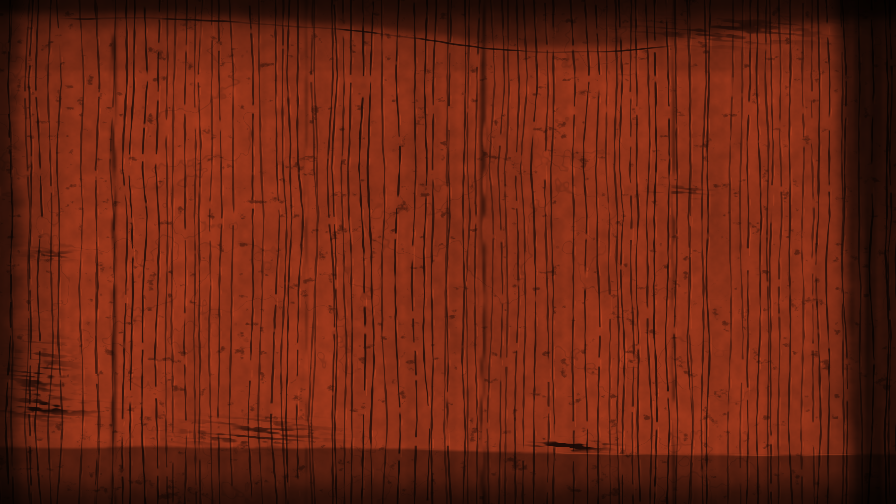
Reproduce this texture procedurally as a WebGL 1 fragment shader.

```glsl
precision highp float;
uniform vec2 u_resolution;

float hash(vec2 p) {
  p = fract(p * vec2(0.1031, 0.1137));
  p += dot(p, p.yx + 33.33);
  return fract((p.x + p.y) * p.x * 7.31);
}

float noise(vec2 p) {
  vec2 i = floor(p), f = fract(p);
  f = f * f * (3.0 - 2.0 * f);
  return mix(mix(hash(i), hash(i + vec2(1.0, 0.0)), f.x),
             mix(hash(i + vec2(0.0, 1.0)), hash(i + 1.0), f.x), f.y);
}

float fbm(vec2 p) {
  float sum = 0.0, amp = 0.53;
  for (int i = 0; i < 4; i++) {
    sum += amp * noise(p);
    p = p * 2.07 + 17.3;
    amp *= 0.5;
  }
  return sum;
}

// Straight segments between random values, for angular bends
float zigzag(float id, float y) {
  float i = floor(y);
  return mix(hash(vec2(id, i)), hash(vec2(id, i + 1.0)), y - i) - 0.5;
}

// Soft-edged line of half width w at signed distance d
float stroke(float d, float w, float px) {
  return 1.0 - smoothstep(max(w - px * 0.5, 0.0), w + px * 0.5, abs(d));
}

float bump(float x, float center, float width) {
  float d = (x - center) / width;
  return exp(-d * d);
}

// Cluster of ragged horizontal scratches inside an ellipse
float scratches(vec2 p, vec2 center, vec2 size) {
  vec2 d = (p - center) / size;
  float grain = noise(vec2(p.x * 18.0, (p.y + p.x * 0.08) * 260.0));
  float chips = noise(p * vec2(80.0, 170.0));
  return exp(-dot(d, d)) * smoothstep(0.5, 0.75, grain * 0.7 + chips * 0.4);
}

// Hand-drawn vertical strokes: x is dark ink, y is the light rim beside it
vec2 verticalStrokes(vec2 p, float px) {
  float spacing = 0.0178;
  float cell = floor(p.x / spacing);
  vec2 ink = vec2(0.0);
  for (int i = -2; i <= 2; i++) {
    float id = cell + float(i);
    float group = floor(id / 6.0);
    float bend = zigzag(id, p.y * 7.0) * 0.007 + zigzag(group + 200.0, p.y * 6.0) * 0.011;
    bend += (noise(vec2(id * 1.7, p.y * 60.0)) - 0.5) * 0.0013;
    bend += 0.007 * (hash(vec2(group, 9.0)) - 0.3) * max(0.0, 1.0 - abs(p.y - 0.57) * 11.0);
    float d = p.x - (id + 0.5 + (hash(vec2(id, 3.0)) - 0.5) * 0.9) * spacing - bend;
    float gap = smoothstep(0.12, 0.2, noise(vec2(id * 7.3, p.y * 32.0)));
    float strength = step(0.08, hash(vec2(id, 21.0))) * mix(0.55, 1.0, hash(vec2(id, 41.0)));
    float width = 0.0006 + 0.0018 * noise(vec2(id * 3.1, p.y * 45.0));
    ink.x = max(ink.x, stroke(d, width, px) * gap * strength);
    float fleck = smoothstep(0.6, 0.75, noise(vec2(id * 5.7, p.y * 50.0)));
    ink.y = max(ink.y, stroke(d - 0.0038, 0.001, px) * fleck * strength);
  }
  return ink;
}

void main() {
  vec2 uv = gl_FragCoord.xy / u_resolution;
  vec2 p = vec2(uv.x * u_resolution.x / u_resolution.y, uv.y);
  float px = 1.0 / u_resolution.y;

  // Stained red ground
  float stain = fbm(p * vec2(5.0, 4.0));
  float fine = fbm(p * 45.0 + 5.0);
  float fiber = noise(vec2(p.x * 90.0, p.y * 2.5));
  float light = 0.85 + 0.15 * stain + 0.2 * (fine - 0.5) + 0.08 * (fiber - 0.5);
  light *= 1.0 - 0.1 * bump(uv.x, 0.53, 0.12) * bump(uv.y, 0.52, 0.25);
  light *= 1.0 - 0.06 * smoothstep(0.855, 0.865, uv.y);
  vec3 color = vec3(0.607, 0.212, 0.104) * light;

  // Faint creases and small worn specks
  float crease = abs(fbm(p * 11.0 + 31.0) - 0.5);
  color *= 1.0 - 0.12 * (1.0 - smoothstep(0.0, 0.014, crease)) * smoothstep(0.42, 0.6, stain);
  color *= 1.0 - 0.35 * smoothstep(0.68, 0.85, fbm(p * vec2(50.0, 70.0) + 70.0));

  // Broad shadowed grain, broken into rough patches
  float grain = bump(uv.x, 0.127, 0.0035) + bump(uv.x, 0.539, 0.004)
              + 0.7 * bump(uv.x, 0.752, 0.0025) + 0.5 * bump(uv.x, 0.342, 0.0025);
  color *= 1.0 - 0.5 * grain * smoothstep(0.2, 0.8, noise(p * vec2(130.0, 22.0)));

  vec2 ink = verticalStrokes(p, px);
  color += vec3(0.11, 0.045, 0.02) * ink.y;
  color = mix(color, vec3(0.115, 0.045, 0.027), ink.x * 0.88);

  // Scratch clusters
  float marks = 0.7 * scratches(p, vec2(0.08, 0.25), vec2(0.05, 0.07));
  marks += 0.7 * scratches(p, vec2(0.1, 0.19), vec2(0.1, 0.014));
  marks += 0.7 * scratches(p, vec2(0.5, 0.14), vec2(0.12, 0.025));
  marks += 1.6 * scratches(p, vec2(1.135, 0.116), vec2(0.06, 0.01));
  marks += 0.5 * scratches(p, vec2(1.35, 0.62), vec2(0.05, 0.012));
  marks += 0.6 * scratches(p, vec2(1.45, 0.94), vec2(0.16, 0.025));
  marks += 0.5 * scratches(p, vec2(0.1, 0.495), vec2(0.05, 0.01));
  color = mix(color, vec3(0.07, 0.025, 0.015), min(marks, 0.9));

  // Burnt frame with ragged borders
  float rough = (fbm(vec2(p.x * 7.0, p.y * 25.0)) - 0.5) * 0.018;
  float topEdge = 0.968 - 0.068 * bump(uv.x, 0.63, 0.24) + rough * 0.6;
  float bottomEdge = 0.112 - 0.014 * smoothstep(0.3, 0.8, uv.x) + rough * 0.4;
  float rightEdge = 0.955 - 0.018 * uv.y + rough * 0.5;
  float top = smoothstep(-0.006, 0.02, uv.y - topEdge);
  float bottom = smoothstep(-0.004, 0.004, bottomEdge - uv.y);
  float right = smoothstep(-0.014, 0.01, uv.x - rightEdge);
  float left = 1.0 - smoothstep(0.006, 0.032, uv.x + rough);
  color *= 1.0 - 0.36 * top;
  color *= 1.0 - bottom * mix(0.66, 0.38, smoothstep(0.0, 0.07, uv.y));
  color *= 1.0 - right * (0.42 + 0.3 * fiber);
  color *= 1.0 - 0.48 * left;
  color *= mix(0.65, 1.0, smoothstep(0.0, 0.09, uv.x));
  color *= mix(0.6, 1.0, smoothstep(0.0, 0.12, 1.0 - uv.x));
  color *= mix(0.4, 1.0, smoothstep(0.0, 0.08, 1.0 - uv.y));
  color *= mix(0.86, 1.0, smoothstep(0.04, 0.2, 1.0 - uv.y));
  color *= mix(0.88, 1.0, smoothstep(0.0, 0.14, uv.y));

  // Thin drawn borders
  float broken = smoothstep(0.3, 0.6, noise(p * vec2(14.0, 3.0)));
  float border = stroke(uv.y - topEdge + 0.004, 0.0016, px) * smoothstep(0.06, 0.1, uv.x);
  border *= 1.0 - smoothstep(0.72, 0.76, uv.x);
  color = mix(color, vec3(0.07, 0.025, 0.015), border * (0.3 + 0.5 * broken));
  float rim = stroke(uv.y - bottomEdge, 0.001, px) * smoothstep(0.25, 0.6, uv.x) * (1.0 - right);
  color += vec3(0.14, 0.06, 0.03) * rim * broken;

  gl_FragColor = vec4(clamp(color, 0.0, 1.0), 1.0);
}
```
